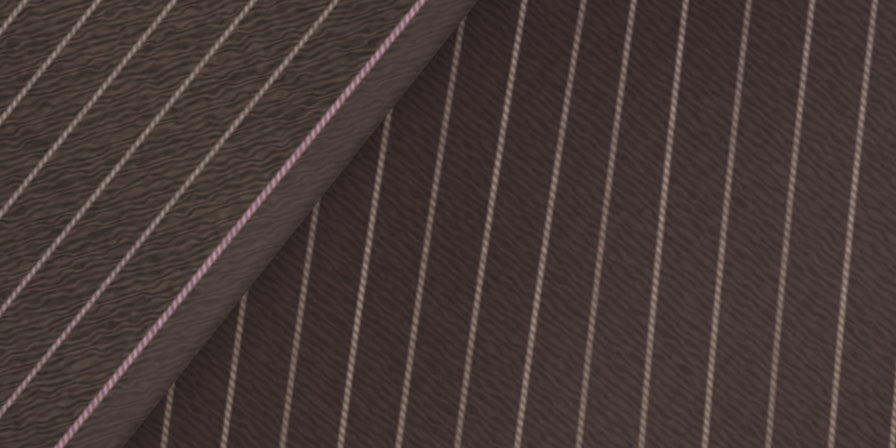
Write a Shadertoy shader that draws this texture.

```glsl
// Pinstriped brown twill: a diagonal folded flap lying over upright cloth.

const float TAU = 6.2831853;
const float FLAP_SLOPE = 0.813;

float hash(vec2 p) {
    return fract(sin(dot(p, vec2(127.1, 311.7))) * 43758.5453);
}

float noise(vec2 p) {
    vec2 cell = floor(p), f = fract(p);
    f = f * f * (3.0 - 2.0 * f);
    float low = mix(hash(cell), hash(cell + vec2(1, 0)), f.x);
    float high = mix(hash(cell + vec2(0, 1)), hash(cell + vec2(1, 1)), f.x);
    return mix(low, high, f.y);
}

// Coordinates turned so that x runs along the given direction.
vec2 alongAxis(vec2 p, vec2 direction) {
    vec2 d = normalize(direction);
    return vec2(dot(p, d), dot(p, vec2(-d.y, d.x)));
}

// Ribbed weave around zero, broken up by noise.
float twill(vec2 p, vec2 direction, float period, float breakup) {
    vec2 q = alongAxis(p, direction);
    float wobble = breakup * noise(q * vec2(35.0, 60.0));
    float rib = sin(TAU * (q.y / period + wobble));
    float grain = noise(q * vec2(75.0, 140.0)) - 0.5;
    return 0.5 * rib + 0.9 * grain;
}

// Soft thread with slanted stitches; across and along are canvas distances.
float thread(float across, float along, float halfWidth, float px) {
    float soft = px + 0.0025;
    float body = 1.0 - smoothstep(halfWidth - soft, halfWidth + soft, abs(across));
    float stitch = 0.78 + 0.22 * sin(TAU * (along / 0.0175 + across / 0.022));
    return body * stitch * (0.82 + 0.28 * noise(vec2(along * 45.0, across * 90.0)));
}

// Position of an upright stripe at height y.
float uprightStripeX(float i, float y) {
    float base = 0.3646 + 0.1356 * i - 0.012 * (1.0 - cos(TAU * i / 12.0));
    float lean = mix(0.151, 0.099, smoothstep(5.7, 8.2, i));
    return base + lean * y - 0.021 * y * (1.0 - y);
}

// Position of a flap stripe at height y; stripe 0 is nearest the fold.
float flapStripeX(float i, float y) {
    return 0.943 - 0.1953 * i + 0.00365 * i * i - FLAP_SLOPE * (1.0 - y);
}

vec3 uprightCloth(vec2 p, float foldDistance, float px) {
    // Broad light and the shadow cast by the flap
    vec3 color = mix(vec3(0.222, 0.177, 0.17), vec3(0.265, 0.215, 0.207),
                     smoothstep(0.15, 0.95, foldDistance));
    color *= 1.0 + 0.06 * (0.5 - p.y) + 0.08 * (noise(p * 3.0) - 0.5);
    color *= 1.0 - 0.22 * exp(-max(foldDistance, 0.0) / 0.055);
    color *= 1.0 + 0.17 * twill(p, vec2(1.0, -0.8), 0.0175, 0.65);

    float shade = 1.0 - 0.22 * exp(-max(foldDistance, 0.0) / 0.07);
    for (int n = 0; n < 13; n++) {
        float i = float(n);
        float across = (p.x - uprightStripeX(i, p.y)) * 0.99;
        float strength = 0.88 + 0.12 * sin(i * 2.3 + p.y * 3.0);
        vec3 tint = mix(vec3(0.62, 0.54, 0.48), vec3(0.59, 0.51, 0.49), p.y);
        color = mix(color, tint * shade, strength * thread(across, p.y, 0.0062, px));
    }
    return color;
}

vec3 flapCloth(vec2 p, float foldDistance, float px) {
    // Olive brown far from the fold, smoother grey brown beside it
    float nearFold = smoothstep(-0.13, -0.06, foldDistance);
    vec3 color = mix(vec3(0.265, 0.225, 0.2), vec3(0.29, 0.245, 0.235), nearFold);
    color *= 1.0 + 0.08 * (noise(p * 4.0) - 0.5);
    float weave = twill(p, vec2(1.0, 0.3), 0.0145, 1.1);
    color *= 1.0 + mix(0.3, 0.12, nearFold) * weave;
    color *= 1.0 - 0.18 * smoothstep(-0.03, 0.0, foldDistance);

    vec2 axis = normalize(vec2(FLAP_SLOPE, 1.0));
    float along = dot(p, axis);
    for (int n = 0; n < 6; n++) {
        float i = float(n);
        float across = (p.x - flapStripeX(i, p.y)) * axis.y;
        float lead = 1.0 - step(0.5, i);
        float pink = max(lead, (1.0 - smoothstep(0.1, 0.65, p.y)) * 0.7);
        vec3 tint = mix(vec3(0.6, 0.54, 0.51), vec3(0.72, 0.56, 0.61), pink);
        float halfWidth = mix(0.0053, 0.0073, lead);
        color = mix(color, tint, thread(across, along, halfWidth, px));
    }
    return color;
}

void mainImage(out vec4 fragColor, in vec2 fragCoord) {
    float px = 1.0 / iResolution.y;
    vec2 p = fragCoord * px;

    // Signed distance to the fold, positive on the upright cloth
    float foldDistance = (p.x - 0.273 - 0.795 * p.y) * 0.783;
    vec3 flap = flapCloth(p, foldDistance, px);
    vec3 cloth = uprightCloth(p, foldDistance, px);
    float cover = smoothstep(-px, px, foldDistance);
    fragColor = vec4(mix(flap, cloth, cover), 1.0);
}
```
